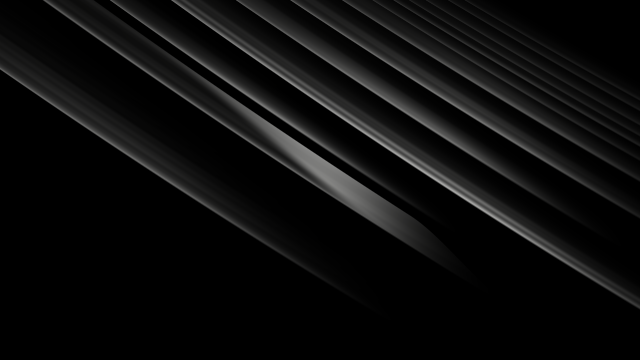
A WebGL 1 fragment shader for this background:

```glsl
precision highp float;
// Silky grey light beams sweep from the upper left down to the right on black.
// Each beam is a gently bending curve with a crisp lower rim and a soft body;
// one broad ribbon carries a bright sheen, and faint strands fill the far side.

uniform vec2 u_resolution;

const float BEND = 0.0432;   // how much every beam flattens along its run
const float TILT = 0.82;     // turns vertical distance into distance across

float hash(float n) {
  return fract(sin(n * 127.1) * 43758.5453);
}

float noise(float x) {
  float cell = floor(x);
  float f = fract(x);
  return mix(hash(cell), hash(cell + 1.0), f * f * (3.0 - 2.0 * f));
}

float bump(float x, float center, float width) {
  float t = (x - center) / width;
  return exp(-t * t);
}

// Beam space: x runs along from the top edge, y is height above the lower rim.
vec2 beamSpace(vec2 p, float start) {
  float run = p.x - start;
  float slope = 0.715 - 0.15 * max(0.0, start - 0.475);
  float drop = slope * run - BEND * run * run;
  return vec2(run, (drop - p.y) * TILT);
}

// Fades out toward the tip of a beam of the given reach.
float tipFade(float run, float reach) {
  return 1.0 - smoothstep(0.5 * reach, reach, run);
}

// Soft body of light resting on a bright, slowly widening rim.
float beam(vec2 p, float start, float reach, float width, float body,
           float rim, float rimWidth) {
  vec2 b = beamSpace(p, start);
  float along = clamp(b.x / reach, 0.0, 1.0);
  float soft = 0.0018 + 0.003 * along;
  float cover = smoothstep(-soft, soft, b.y);
  float h = max(b.y, 0.0);
  float spread = h / (width * (1.0 - 0.5 * along));
  float grain = 0.6 + 0.8 * noise(h * 120.0 + start * 37.0);
  float swell = 0.7 + 0.5 * bump(along, 0.42, 0.25);
  float glow = body * swell * grain * exp(-spread * spread);
  float edge = rim * exp(-h / (rimWidth * (1.0 + 1.5 * along)));
  return cover * (glow + edge) * tipFade(b.x, reach);
}

// Broad ribbon with two crisp sides and a sheen that crosses it near the tip.
float ribbon(vec2 p, float start, float reach) {
  vec2 b = beamSpace(p, start);
  float h = max(b.y, 0.0);
  float taper = 1.0 - 0.9 * smoothstep(1.02, 1.3, b.x);
  float top = (0.083 - 0.013 * b.x) * taper;
  float lower = smoothstep(-0.003, 0.003, b.y);
  float upper = 1.0 - smoothstep(top - 0.002, top + 0.002, b.y);
  float sheenLine = mix(0.072, -0.015, smoothstep(0.25, 1.1, b.x));
  float sheen = smoothstep(sheenLine - 0.012, sheenLine + 0.02, h);
  float light = sheen * (0.50 * bump(b.x, 0.86, 0.27)
                       + 0.12 * bump(b.x, 0.5, 0.25));
  float base = 0.05 + 0.09 * noise(h * 110.0 + 4.0);
  float rim = 0.46 * exp(-h / 0.0065) * (1.0 - smoothstep(0.75, 1.05, b.x));
  return lower * upper * (base + light + rim) * tipFade(b.x, reach);
}

// Thin strands, dimmer the farther right they begin.
float strands(vec2 p) {
  float sum = 0.0;
  for (int i = 0; i < 6; i++) {
    float n = float(i);
    float start = 1.03 + 0.05 * n + 0.025 * hash(n + 3.0);
    float dim = (1.0 - 0.1 * n) * (0.5 + 0.5 * hash(n + 11.0));
    sum += beam(p, start, 1.1, 0.03, 0.10 * dim, 0.27 * dim, 0.0025);
  }
  return sum;
}

void main() {
  vec2 p = gl_FragCoord.xy / u_resolution.y;
  p.y = 1.0 - p.y;

  // Wide dim beam on the left, then the ribbon
  float light = beam(p, -0.273, 1.39, 0.105, 0.115, 0.38, 0.0032);
  light += ribbon(p, 0.12, 1.28);

  // Main fan: start, reach, width, body, rim, rim width
  light += beam(p, 0.305, 0.98, 0.042, 0.16, 0.42, 0.0040);
  light += beam(p, 0.475, 1.85, 0.056, 0.30, 0.36, 0.0050);
  light += beam(p, 0.655, 1.10, 0.050, 0.21, 0.36, 0.0045);
  light += beam(p, 0.806, 1.25, 0.050, 0.22, 0.40, 0.0040);
  light += beam(p, 0.950, 1.15, 0.042, 0.17, 0.28, 0.0035);
  light += strands(p);

  // Dim the far right and the very top
  light *= 1.0 - 0.35 * smoothstep(1.25, 1.78, p.x);
  light *= 0.85 + 0.15 * smoothstep(0.0, 0.2, p.y);

  vec3 warmGrey = vec3(1.0, 1.0, 0.99);
  gl_FragColor = vec4(warmGrey * min(light, 0.75), 1.0);
}
```
